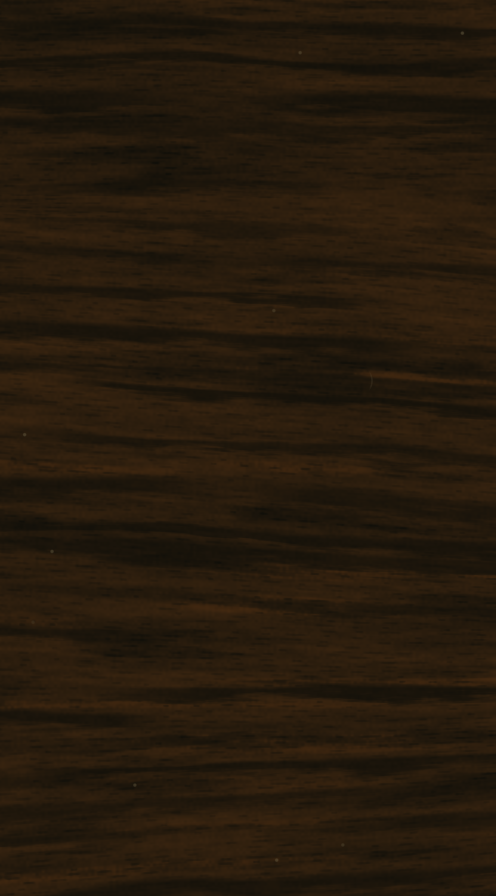
Reproduce this texture procedurally as a Shadertoy shader.

```glsl
// Dark stained wood with long ragged horizontal grain, short pores and a little dust

float hash(vec2 p) {
    vec3 q = fract(p.xyx * vec3(0.1031, 0.1030, 0.0973));
    q += dot(q, q.yzx + 33.33);
    return fract((q.x + q.y) * q.z);
}

float noise(vec2 p) {
    vec2 i = floor(p), f = fract(p);
    f = f * f * (3.0 - 2.0 * f);
    return mix(mix(hash(i), hash(i + vec2(1, 0)), f.x),
               mix(hash(i + vec2(0, 1)), hash(i + vec2(1, 1)), f.x), f.y);
}

float fbm(vec2 p) {
    float sum = 0.0, amp = 0.5;
    for (int i = 0; i < 4; i++) {
        sum += amp * noise(p);
        p = p * 2.03 + 17.3;
        amp *= 0.5;
    }
    return sum / 0.9375;
}

// Dark growth bands: ragged lines that swell and fade along their length
float growthBands(vec2 p) {
    float dark = 0.0;
    float fray = fbm(p * vec2(14.0, 130.0)) - 0.5;
    for (int i = 0; i < 23; i++) {
        float id = float(i);
        float y = (id + 0.15 + 0.7 * hash(vec2(id, 3.0))) / 23.0;
        float swell = noise(vec2(p.x * 7.0, id * 7.3));
        float width = mix(0.003, 0.012, swell * (0.4 + 0.6 * hash(vec2(id, 9.0))));
        width *= 1.0 + 0.9 * step(0.8, hash(vec2(id, 21.0)));
        float wave = 0.012 * (noise(vec2(p.x * 5.0, id * 4.1)) - 0.5);
        float d = p.y - y - wave - 0.012 * fray;
        // crisp upper edge, softer lower edge
        float edge = width * (d > 0.0 ? 0.8 : 1.4);
        float fade = smoothstep(0.15, 0.5, noise(vec2(p.x * 4.0 + 5.0, id * 11.7)));
        float depth = mix(0.55, 1.0, hash(vec2(id, 14.0))) * fade;
        dark = max(dark, depth * (1.0 - smoothstep(0.3, 1.6, abs(d) / edge + 1.6 * fray)));
    }
    return dark;
}

// Short thin dashes, one per cell of a staggered grid
float pores(vec2 p) {
    vec2 cell = vec2(0.034, 0.0058);
    float row = floor(p.y / cell.y);
    vec2 g = vec2(p.x / cell.x + hash(vec2(row, 5.0)), p.y / cell.y);
    vec2 id = floor(g);
    vec2 q = (fract(g) - vec2(0.5, 0.35 + 0.3 * hash(id + 31.0))) * cell;
    float halfLength = mix(0.004, 0.016, hash(id + 8.0));
    float along = 1.0 - smoothstep(halfLength * 0.4, halfLength, abs(q.x));
    float across = 1.0 - smoothstep(0.0004, 0.0020, abs(q.y));
    return along * across * step(0.35, hash(id + 57.0));
}

// Sparse pale specks and faint curved hairs
float dust(vec2 p) {
    vec2 g = p / 0.09, id = floor(g);
    vec2 q = (fract(g) - 0.25 - 0.5 * vec2(hash(id), hash(id + 19.0))) * 0.09;
    float kind = hash(id + 73.0);
    float speck = (1.0 - smoothstep(0.0008, 0.0028, length(q))) * step(0.90, kind);
    float arc = 1.0 - smoothstep(0.0003, 0.0015, abs(length(q + vec2(0.012, 0.0)) - 0.016));
    arc *= smoothstep(0.0, 0.004, q.x) * step(kind, 0.05);
    return speck * (0.3 + 0.7 * hash(id + 91.0)) + 0.3 * arc;
}

void mainImage(out vec4 fragColor, in vec2 fragCoord) {
    vec2 uv = fragCoord / iResolution.y;

    // Grain falls to the right in the upper part and rises near the bottom
    float slope = mix(-0.06, 0.06, smoothstep(0.4, 0.05, uv.y));
    slope *= 1.0 - 0.8 * smoothstep(0.74, 0.79, uv.y);
    vec2 p = uv;
    p.y -= slope * (uv.x - 0.28) + 0.006 * (noise(uv * vec2(5.0, 7.0)) - 0.5);

    // Layers of tone, from broad clouds to fine fibres
    float clouds = fbm(p * vec2(2.0, 13.0) + 4.0);
    float streaks = fbm(p * vec2(5.0, 70.0) + 30.0);
    float fibres = noise(p * vec2(40.0, 250.0));
    float speckle = noise(uv * 290.0);
    float tone = 0.73 + 0.60 * (clouds - 0.5) + 0.80 * (streaks - 0.5)
               + 0.24 * (fibres - 0.5) + 0.18 * (speckle - 0.5);
    tone -= 0.22 * pores(p);

    // Thin broken streaks that fill the gaps between the main bands
    float thin = smoothstep(0.56, 0.74, fbm(p * vec2(6.0, 52.0) + 83.0));
    tone -= 0.32 * thin;
    float bandTone = 0.02 + 0.14 * fibres + 0.10 * (speckle - 0.5);
    tone = mix(tone, bandTone, 0.95 * growthBands(p));

    // Faint board joint, with a duller board above it
    float joint = uv.y - 0.761;
    tone -= 0.07 * smoothstep(-0.001, 0.002, joint);
    tone += 0.12 * (1.0 - smoothstep(0.0, 0.003, abs(joint + 0.002)));

    vec3 darkWood = vec3(0.075, 0.064, 0.037);
    vec3 lightWood = vec3(0.207, 0.133, 0.059);
    vec3 color = mix(darkWood, lightWood, clamp(tone, -0.1, 1.2));

    // Thin warm orange veins between the bands
    float vein = smoothstep(0.70, 0.90, noise(p * vec2(3.0, 75.0) + 60.0));
    vein *= smoothstep(0.5, 0.9, tone) * (1.0 - smoothstep(0.55, 0.75, uv.y));
    color += vein * vec3(0.040, 0.017, 0.002);

    color = mix(color, vec3(0.42, 0.38, 0.27), 0.55 * dust(uv));
    fragColor = vec4(color, 1.0);
}
```
